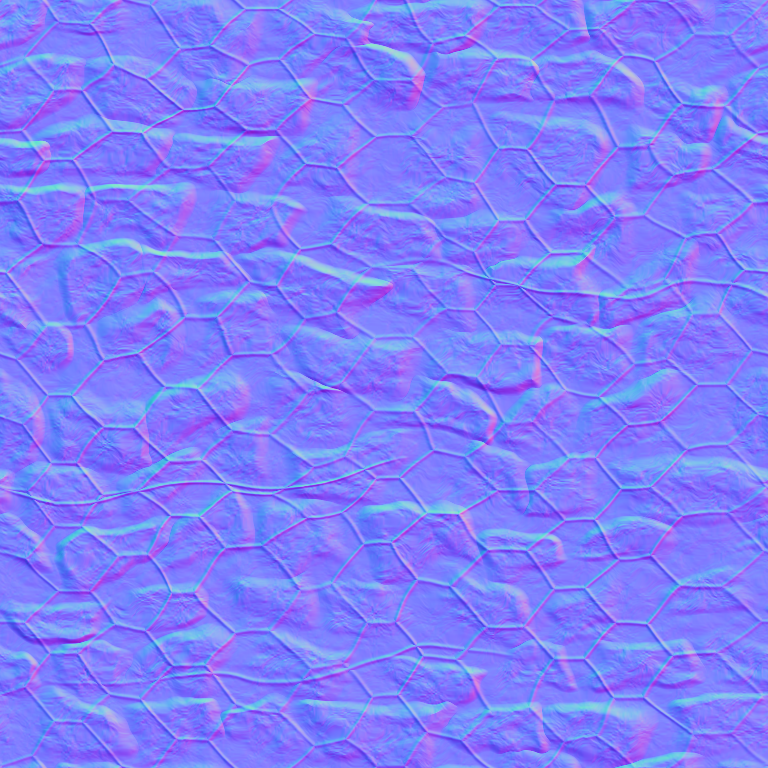
This texture map is drawn by a three.js fragment shader. Its source:

```glsl
// Tangent-space normal map of a rough stone wall covered by hexagonal wire mesh.
varying vec2 vUv;

const vec2 STONE_GRID = vec2(7.0, 12.0);
const vec2 MESH_GRID = vec2(6.0, 11.0);
const float SAMPLE_STEP = 0.001;

float hash(vec2 p) {
  return fract(sin(dot(p, vec2(127.1, 311.7))) * 43758.5453);
}

vec2 hash2(vec2 p) {
  return vec2(hash(p), hash(p + 37.3));
}

// Value noise that repeats after a whole number of cells
float noise(vec2 p, vec2 period) {
  vec2 i = floor(p);
  vec2 f = p - i;
  f = f * f * f * (f * (f * 6.0 - 15.0) + 10.0);
  vec2 lo = mod(i, period);
  vec2 hi = mod(i + 1.0, period);
  return mix(mix(hash(lo), hash(vec2(hi.x, lo.y)), f.x),
             mix(hash(vec2(lo.x, hi.y)), hash(hi), f.x), f.y);
}

float fbm(vec2 uv, vec2 period) {
  float sum = 0.0;
  float gain = 1.0;
  for (int i = 0; i < 3; i++) {
    sum += gain * (noise(uv * period + 0.37, period) - 0.5);
    period *= 2.0;
    gain *= 0.5;
  }
  return sum;
}

vec2 warp(vec2 uv, vec2 period, float amount) {
  vec2 p = uv * period;
  return uv + amount * (vec2(noise(p, period), noise(p + vec2(3.4, 5.7), period)) - 0.5);
}

float roundedBox(vec2 p, vec2 halfSize, float radius) {
  vec2 d = abs(p) - halfSize + radius;
  return length(max(d, 0.0)) + min(max(d.x, d.y), 0.0) - radius;
}

float segment(vec2 p, vec2 a, vec2 b) {
  vec2 ab = b - a;
  return length(p - a - ab * clamp(dot(p - a, ab) / dot(ab, ab), 0.0, 1.0));
}

// Staggered, tapered stones with steep upper rims; x is the height, y the coverage
vec2 stones(vec2 uv, float rise, vec2 tilt) {
  vec2 squash = vec2(0.7, 1.0);
  vec2 q = uv * STONE_GRID;
  vec2 result = vec2(0.0);
  for (int j = -1; j <= 1; j++) {
    float row = floor(q.y) + float(j);
    float rowId = mod(row, STONE_GRID.y);
    float x = q.x + 0.5 * mod(rowId, 2.0) + 0.4 * hash(vec2(rowId, 9.0));
    for (int i = -1; i <= 1; i++) {
      vec2 cell = vec2(floor(x) + float(i), row);
      vec2 id = mod(cell, STONE_GRID);
      vec2 place = hash2(id + 3.1) - 0.5;
      vec2 size = hash2(id + 11.7);
      vec2 lean = hash2(id + 23.9) - 0.5;
      vec2 d = (vec2(x, q.y) - cell - 0.5 - place * vec2(0.3, 0.3)) / STONE_GRID;
      d += vec2(-d.y, d.x) * lean.x * 0.5;
      vec2 halfSize = mix(vec2(0.4, 0.4), vec2(0.58, 0.58), size) / STONE_GRID;
      vec2 tapered = d * vec2(1.0 + 10.0 * place.y * d.y, 1.0 + 9.0 * place.x * d.x);
      float radius = mix(0.012, 0.032, hash(id + 41.3));
      float edge = roundedBox(tapered * squash, halfSize * squash, radius);
      float inside = smoothstep(0.0, mix(0.012, 0.022, size.y), -edge);
      float top = rise * (0.7 + 0.6 * size.x) + dot(d, tilt + lean * vec2(0.06, 0.09));
      result = max(result, inside * vec2(top, 1.0));
    }
  }
  return result;
}

// Distance to mesh wires with short twisted joints
float meshDistance(vec2 uv, float joint) {
  vec2 pitch = 1.0 / MESH_GRID;
  vec2 p = abs(fract(uv * MESH_GRID) - 0.5) * pitch;
  vec2 corner = 0.5 * pitch;
  vec2 a = vec2(joint, 0.0);
  vec2 b = vec2(corner.x - joint, corner.y);
  return min(segment(p, a, b), min(segment(p, vec2(0.0), a), segment(p, b, corner)));
}

// Distance to long, loosely sagging strands
float strandDistance(vec2 uv, float count) {
  float sag = 0.018 * sin(6.2832 * uv.x + 1.0) + 0.008 * sin(18.8496 * uv.x);
  return abs(fract((uv.y + sag) * count) - 0.5) / count;
}

float ridge(float dist, float width) {
  return exp(-dist * dist / (width * width));
}

float wallHeight(vec2 uv) {
  // Ragged stones with coarse lumps and fine grain
  vec2 rough = warp(warp(uv, vec2(5.0, 6.0), 0.055), vec2(15.0, 20.0), 0.025);
  rough = warp(rough, vec2(47.0, 53.0), 0.007);
  vec2 stone = stones(rough, 0.0036, vec2(0.02, 0.045));
  float lumps = 0.0052 * fbm(rough, vec2(13.0, 21.0));
  float grain = 0.0017 * fbm(warp(uv, vec2(40.0), 0.012), vec2(61.0, 83.0));
  float relief = (lumps + grain) * mix(0.4, 1.0, stone.y);
  // Bent wires of uneven tension
  vec2 bent = warp(warp(uv, vec2(7.0, 8.0), 0.04), vec2(19.0, 23.0), 0.008);
  float tension = mix(0.5, 1.0, noise(uv * 7.0, vec2(7.0)));
  float wire = 0.002 * tension * ridge(meshDistance(bent, 0.021), 0.0027);
  float visible = smoothstep(0.4, 0.6, noise(uv * vec2(4.0, 8.0) + 0.5, vec2(4.0, 8.0)));
  float strand = 0.0019 * visible * ridge(strandDistance(bent, 4.0), 0.0027);
  return stone.x + relief + max(wire, strand);
}

void main() {
  // Slopes from neighbouring heights
  float h = wallHeight(vUv);
  float dx = wallHeight(vUv + vec2(SAMPLE_STEP, 0.0)) - h;
  float dy = wallHeight(vUv + vec2(0.0, SAMPLE_STEP)) - h;
  vec3 normal = normalize(vec3(-dx, -dy, SAMPLE_STEP));
  gl_FragColor = vec4(0.5 + 0.5 * normal, 1.0);
}
```
